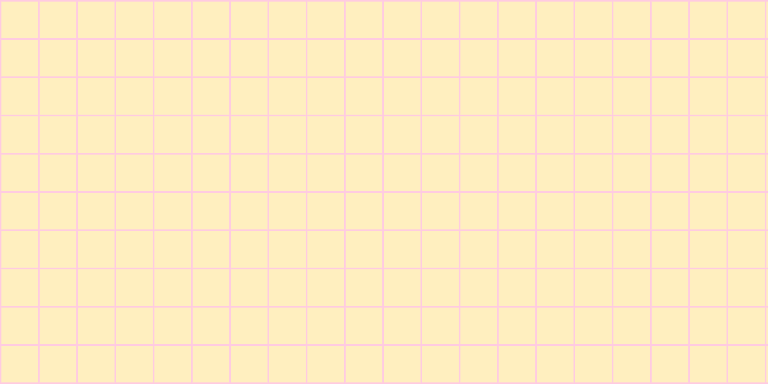
Reproduce this pattern procedurally as a Shadertoy shader.

```glsl
// Cream paper ruled with a fine pink square grid

// Distance from each coordinate to its nearest grid line
vec2 gridDistance(vec2 p, vec2 firstLine, float cell) {
    vec2 q = (p - firstLine) / cell;
    return abs(q - floor(q + 0.5)) * cell;
}

void mainImage(out vec4 fragColor, in vec2 fragCoord) {
    // Lengths are fractions of the canvas height
    vec2 p = fragCoord / iResolution.y;
    float edge = 0.35 / iResolution.y;
    float halfWidth = 0.55 / 256.0;

    // Ten cells and one line width fill the height
    vec2 d = gridDistance(p, vec2(0.39, 0.5) / 256.0, 25.5 / 256.0);
    vec2 lines = 1.0 - smoothstep(halfWidth - edge, halfWidth + edge, d);

    // Pink lines over cream
    vec3 cream = vec3(1.0, 0.937, 0.75);
    vec3 pink = vec3(1.0, 0.797, 0.882);
    fragColor = vec4(mix(cream, pink, max(lines.x, lines.y)), 1.0);
}
```
